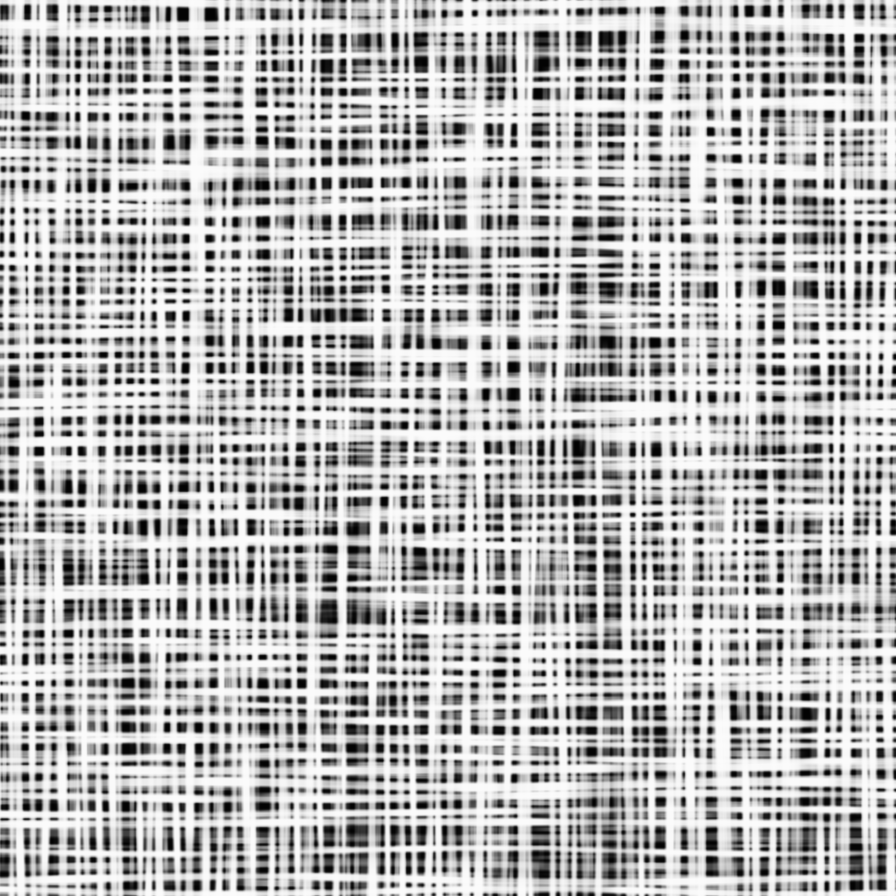
Write a Shadertoy shader that draws this texture.

```glsl
// Loose open weave: soft white threads cross over a black ground.
// Each direction multiplies the light gaps left by a coarse and a fine set of
// jittered threads; layered sines bend them and fade them along their length.

const float TAU = 6.2831853;

vec4 hash4(float n) {
    vec4 p = fract(n * vec4(0.1031, 0.1030, 0.0973, 0.1099));
    p += dot(p, p.wzxy + 33.33);
    return fract((p.xxyz + p.yzzw) * p.zywx);
}

// Two sines of differing pitch, phased per thread, in -1..1
float streaks(float along, vec4 rnd) {
    return 0.6 * sin(along * (10.0 + 22.0 * rnd.x) + TAU * rnd.y)
         + 0.4 * sin(along * (38.0 + 45.0 * rnd.z) + TAU * rnd.w);
}

// Share of the ground left open by one set of parallel threads
float openGap(float across, float along, float count, float opacity, float fade, float seed) {
    float x = across * count;
    float cell = floor(x);
    float soft = max(0.18, 0.7 * count / iResolution.y);
    float gap = 1.0;
    for (int k = -1; k <= 1; k++) {
        float id = cell + float(k);
        vec4 shape = hash4(id + seed);
        vec4 tone = hash4(id + seed + 517.0);

        // Jittered centre line with a slow bend
        float bend = 0.22 * sin(along * (3.0 + 7.0 * shape.x) + TAU * shape.y);
        float centre = id + 0.5 + 0.5 * (shape.z - 0.5) + bend;

        // Width and strength drift along the thread; a few threads are faint
        float wave = streaks(along, tone);
        float halfWidth = mix(0.17, 0.34, shape.w) + 0.04 * wave;
        float strength = clamp(opacity + fade * wave, 0.0, 0.98);
        strength *= mix(0.35, 1.0, smoothstep(0.0, 0.14, tone.x));

        float cover = 1.0 - smoothstep(halfWidth - soft, halfWidth + soft, abs(x - centre));
        gap *= 1.0 - strength * cover;
    }
    return gap;
}

// Coarse threads plus a fainter, finer set between them
float weaveGap(float across, float along, float seed) {
    return openGap(across, along, 68.0, 0.83, 0.25, seed)
         * openGap(across, along, 101.0, 0.20, 0.42, seed + 211.0);
}

void mainImage(out vec4 fragColor, in vec2 fragCoord) {
    vec2 uv = fragCoord / iResolution.y;

    float warpGap = weaveGap(uv.x, uv.y, 31.0);
    float weftGap = weaveGap(uv.y, uv.x, 1409.0);

    // Ground shows only where both directions are open
    float ground = smoothstep(0.0, 0.92, warpGap * weftGap);
    ground = mix(ground, warpGap * weftGap, 0.6);
    vec3 threadWhite = vec3(0.985);
    vec3 groundBlack = vec3(0.01);
    fragColor = vec4(mix(threadWhite, groundBlack, ground), 1.0);
}
```
